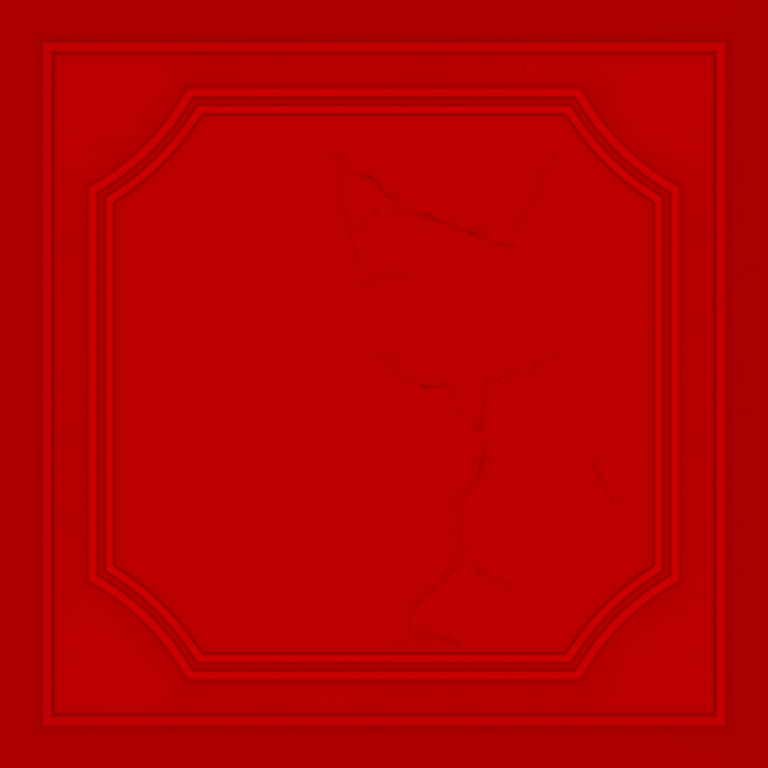
A WebGL 2 fragment shader for this texture:

```glsl
#version 300 es
precision highp float;
uniform vec2 u_resolution;
out vec4 outColor;

// Red levels
const float PANEL = 0.742, BORDER = 0.725, MARGIN = 0.682;
const float RIDGE = 0.795, OUTER_RIDGE = 0.755, GROOVE = 0.565;

// Frame geometry, in canvas widths
const float OUTER_HALF = 0.447;
const float INNER_HALF = 0.385;
const float CORNER_CENTRE = 0.539;
const float CORNER_RADIUS = 0.322;

// Veins
const float VEIN_WOBBLE = 0.007;
const float VEIN_DEPTH = 0.11;
const float SMUDGE_DEPTH = 0.032;

const vec2 TRUNK[10] = vec2[10](
  vec2(0.495, 0.538), vec2(0.534, 0.505), vec2(0.579, 0.492), vec2(0.622, 0.440),
  vec2(0.632, 0.408), vec2(0.602, 0.349), vec2(0.599, 0.264), vec2(0.536, 0.212),
  vec2(0.531, 0.167), vec2(0.599, 0.167));
const vec2 CREST[5] = vec2[5](
  vec2(0.430, 0.805), vec2(0.495, 0.755), vec2(0.536, 0.723),
  vec2(0.612, 0.698), vec2(0.670, 0.675));
const vec4 BRANCHES[10] = vec4[10](
  vec4(0.440, 0.790, 0.455, 0.700), vec4(0.455, 0.700, 0.470, 0.640),
  vec4(0.455, 0.700, 0.500, 0.738), vec4(0.470, 0.640, 0.535, 0.637),
  vec4(0.625, 0.440, 0.635, 0.505), vec4(0.635, 0.505, 0.720, 0.535),
  vec4(0.599, 0.264, 0.660, 0.240), vec4(0.775, 0.395, 0.800, 0.330),
  vec4(0.720, 0.800, 0.670, 0.690), vec4(0.660, 0.110, 0.710, 0.085));

vec2 hash2(vec2 p) {
  p = vec2(dot(p, vec2(127.1, 311.7)), dot(p, vec2(269.5, 183.3)));
  return fract(sin(p) * 43758.5);
}

// Cellular noise: gap between the two nearest points, zero on cell edges
float cellGap(vec2 p) {
  vec2 cell = floor(p), f = fract(p);
  float first = 8.0, second = 8.0;
  for (int y = -1; y <= 1; y++)
    for (int x = -1; x <= 1; x++) {
      vec2 o = vec2(x, y);
      float d = length(o + hash2(cell + o) - f);
      second = min(second, max(first, d));
      first = min(first, d);
    }
  return second - first;
}

// Layered sines, roughly -1 to 1
float waves(vec2 p) {
  float sum = 0.0, amp = 0.55;
  for (int i = 0; i < 4; i++) {
    sum += amp * sin(p.x + 1.7 * sin(p.y)) * cos(p.y - 1.3 * sin(p.x));
    p = mat2(1.5, 1.2, -1.2, 1.5) * p + 2.3;
    amp *= 0.55;
  }
  return sum;
}

float segment(vec2 p, vec2 a, vec2 b) {
  vec2 ab = b - a;
  return length(p - a - ab * clamp(dot(p - a, ab) / dot(ab, ab), 0.0, 1.0));
}

float band(float d, float lo, float hi, float soft) {
  return smoothstep(lo - soft, lo + soft, d) * (1.0 - smoothstep(hi - soft, hi + soft, d));
}

float bump(float d, float width) {
  return exp(-d * d / (width * width));
}

void main() {
  vec2 uv = gl_FragCoord.xy / u_resolution;
  vec2 p = uv - 0.5, q = abs(p);
  float soft = max(0.8 / min(u_resolution.x, u_resolution.y), 0.0012);
  float mottle = waves(uv * 24.0);
  float grain = waves(uv * 85.0 + 4.0);

  // Depth inside the square frame and the scooped inner frame
  float outer = OUTER_HALF - max(q.x, q.y);
  float inner = min(INNER_HALF - max(q.x, q.y),
                    length(q - CORNER_CENTRE) - CORNER_RADIUS);

  // Flat regions with soft shading beside the mouldings
  float margin = MARGIN - 0.012 * smoothstep(0.3, 0.5, p.x)
               - 0.035 * exp(outer / 0.009) + 0.006 * mottle;
  float border = BORDER + 0.014 * mottle + 0.018 * smoothstep(0.0, 0.07, -inner)
               - 0.045 * exp(-max(outer - 0.016, 0.0) / 0.009)
               - 0.055 * exp(min(inner, 0.0) / 0.010);
  float panel = PANEL - 0.04 * exp(-max(inner - 0.034, 0.0) / 0.007);
  float red = mix(margin, border, smoothstep(-soft, soft, outer));
  red = mix(red, panel, smoothstep(-soft, soft, inner));

  // Square moulding
  float wear = 1.0 + 0.15 * grain;
  red = mix(red, OUTER_RIDGE, band(outer, 0.0030, 0.0130, soft));
  red = mix(red, GROOVE, 0.65 * wear * bump(outer - 0.0005, 0.0022));
  red = mix(red, GROOVE, 0.85 * wear * bump(outer - 0.0165, 0.0022));

  // Double moulding around the panel
  red = mix(red, 0.69, band(inner, 0.0105, 0.0230, soft));
  red = mix(red, RIDGE, band(inner, 0.0010, 0.0105, soft));
  red = mix(red, RIDGE, band(inner, 0.0230, 0.0320, soft));
  red = mix(red, GROOVE, 0.40 * wear * bump(inner + 0.0010, 0.0018));
  red = mix(red, GROOVE, 0.70 * wear * bump(inner - 0.0125, 0.0018));
  red = mix(red, GROOVE, 0.75 * wear * bump(inner - 0.0215, 0.0016));
  red = mix(red, GROOVE, 0.75 * wear * bump(inner - 0.0342, 0.0019));

  // Marble veins along wobbling paths
  vec2 v = uv + VEIN_WOBBLE * vec2(waves(uv * 70.0), waves(uv.yx * 70.0 + 9.0));
  float vein = 1.0;
  for (int i = 0; i < 9; i++) vein = min(vein, segment(v, TRUNK[i], TRUNK[i + 1]));
  for (int i = 0; i < 4; i++) vein = min(vein, segment(v, CREST[i], CREST[i + 1]));
  for (int i = 0; i < 10; i++) vein = min(vein, segment(v, BRANCHES[i].xy, BRANCHES[i].zw) + 0.001);
  float patches = smoothstep(-0.25, 0.65, waves(uv * 42.0 + 2.0));
  red -= VEIN_DEPTH * bump(vein, 0.0024) * (0.15 + 0.85 * patches);
  red -= SMUDGE_DEPTH * bump(vein, 0.016) * smoothstep(-0.3, 0.6, grain);

  // Hairline cracks scattered over the border and margin
  float hairline = 1.0 - smoothstep(0.0, 0.06, cellGap(v * 7.0));
  float outside = 1.0 - smoothstep(-0.01, 0.0, inner);
  red -= 0.035 * hairline * outside * smoothstep(0.25, 0.7, mottle);

  outColor = vec4(clamp(red, 0.0, 1.0), 0.0, 0.0, 1.0);
}
```
